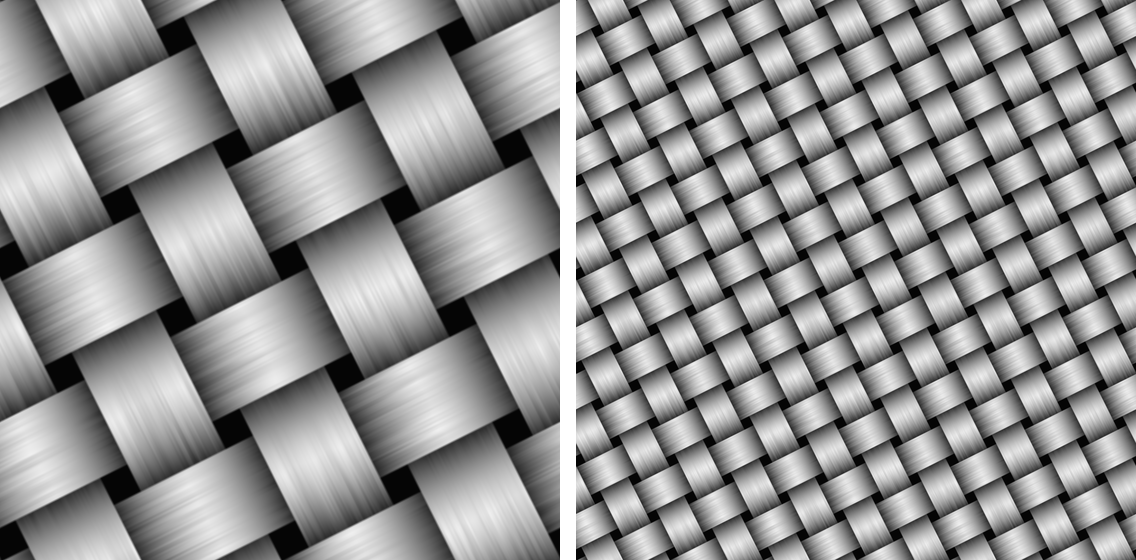
Left: one tile. Right: repeated 3 by 3.
Give the GLSL for this pattern, as a Shadertoy shader.

```glsl
float hash(vec2 p) {
    vec3 h = fract(p.xyx * 0.1031);
    h += dot(h, h.yzx + 33.33);
    return fract((h.x + h.y) * h.z);
}

float valueNoise(vec2 p) {
    vec2 i = floor(p), f = fract(p);
    f = f * f * (3.0 - 2.0 * f);
    return mix(mix(hash(i), hash(i + vec2(1, 0)), f.x),
               mix(hash(i + vec2(0, 1)), hash(i + vec2(1, 1)), f.x), f.y);
}

// One family of bands: q.x runs along the band, q.y across it.
// Returns brightness in x and coverage in y.
vec2 bands(vec2 q, float parity, float soft) {
    // Nearest crossing where this band lies on top
    float row = round(q.y);
    float start = row + parity;
    float column = start + 2.0 * round((q.x - start) * 0.5);
    vec2 local = q - vec2(column, row);

    // Cell position wrapped to the canvas, used as a seed
    vec2 cell = parity > 0.5 ? vec2(row, column) : vec2(column, row);
    vec2 seed = 61.0 * mod(cell.x * vec2(2, 1) + cell.y * vec2(-1, 2), 10.0);

    // Brushed grain along the band
    float grain = 0.6 * valueNoise(local * vec2(1.6, 24.0) + seed)
                + 0.4 * valueNoise(local * vec2(2.5, 58.0) + seed + 23.0) - 0.5;

    // Highlight over the crest, falling off towards both ends
    float bend = min(abs(local.x + 0.07 * grain) / 0.622, 1.0);
    float shade = (0.88 - 0.7 * pow(bend, 1.5)) * (1.0 + 0.16 * grain);

    vec2 edge = vec2(0.622, 0.378) - abs(local);
    vec2 cover = smoothstep(-soft, soft, edge);
    return vec2(shade, cover.x * cover.y);
}

void mainImage(out vec4 fragColor, in vec2 fragCoord) {
    // Slanted lattice that closes on itself after ten units each way
    vec2 p = 10.0 * fragCoord / iResolution.xy;
    vec2 q = vec2(dot(p, vec2(2, 1)), dot(p, vec2(-1, 2))) / 5.0 - vec2(0.63, 0.607);
    float soft = max(0.012, 4.5 / min(iResolution.x, iResolution.y));

    vec2 weft = bands(q, 0.0, soft);
    vec2 warp = bands(q.yx, 1.0, soft);

    // Dark gaps show where neither band covers
    float gap = max(0.0, 1.0 - weft.y - warp.y);
    float grey = weft.x * weft.y + warp.x * warp.y + 0.02 * gap;
    fragColor = vec4(vec3(grey), 1.0);
}
```
